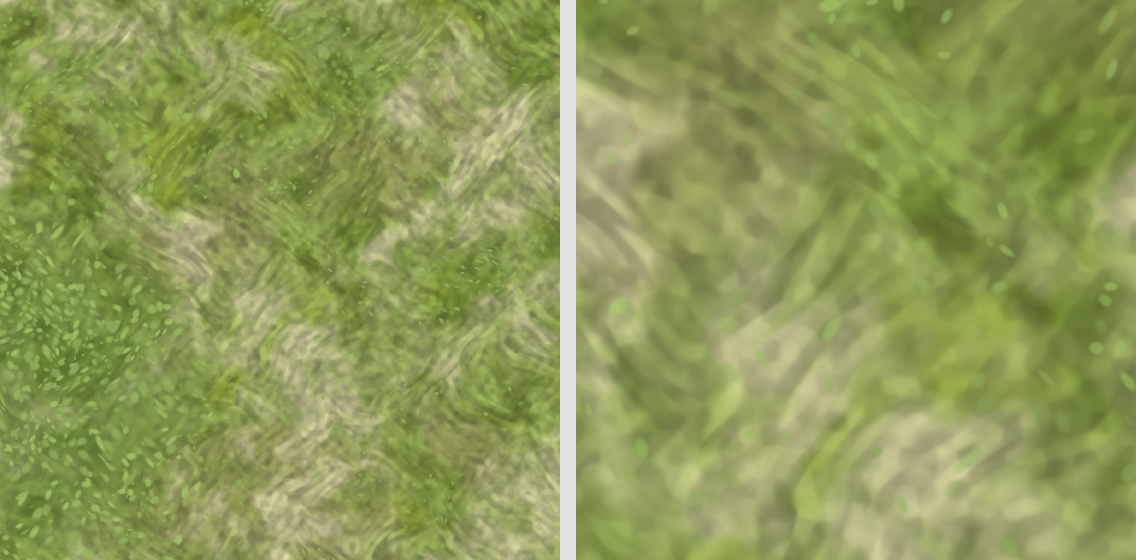
Left, the full canvas; right, a detail of the centre.
Give the GLSL for this texture, as a Shadertoy shader.

```glsl
// A rough meadow seen from above: soft green turf with dry straw patches,
// mossy and earthy stains, fine grass blades and clumps of small bright leaves.
// Everything is built from smooth cellular noise, layered over several scales.

const vec3 DARK_TURF = vec3(0.41, 0.49, 0.19);
const vec3 GREEN_TURF = vec3(0.53, 0.61, 0.30);
const vec3 DULL_GRASS = vec3(0.60, 0.635, 0.40);
const vec3 STRAW = vec3(0.73, 0.715, 0.55);
const vec3 EARTH = vec3(0.55, 0.55, 0.33);
const vec3 MOSS = vec3(0.52, 0.59, 0.17);
const vec3 LEAF = vec3(0.60, 0.72, 0.38);
const vec3 LEAF_SHADE = vec3(0.36, 0.48, 0.20);

const float PATCH_SCALE = 6.0;     // dry patches across the canvas
const float TUFT_SCALE = 17.0;     // light and dark tufts
const float CLOVER_SCALE = 42.0;   // large leaves
const float SPROUT_SCALE = 68.0;   // small leaves
const vec2 BLADE_SCALE = vec2(105.0, 34.0);
const float BLADE_CONTRAST = 0.30;
const float GRAIN_CONTRAST = 0.20;

vec3 hash3(vec2 cell) {
    vec3 h = fract(cell.xyx * vec3(0.1031, 0.1030, 0.0973));
    h += dot(h, h.yxz + 33.33);
    return fract((h.xxy + h.yzz) * h.zyx);
}

mat2 rotation(float angle) {
    float c = cos(angle), s = sin(angle);
    return mat2(c, s, -s, c);
}

// Cellular noise whose cell values melt into each other
float softCells(vec2 p) {
    vec2 cell = floor(p);
    float total = 0.0, weights = 0.0;
    for (int y = -1; y <= 1; y++)
    for (int x = -1; x <= 1; x++) {
        vec2 id = cell + vec2(x, y);
        vec3 h = hash3(id + 57.0);
        vec2 d = id + 0.15 + 0.7 * h.xy - p;
        float w = exp(-5.5 * dot(d, d));
        total += w * h.z;
        weights += w;
    }
    return total / weights;
}

float layeredCells(vec2 p) {
    float sum = 0.0, amplitude = 0.5;
    for (int i = 0; i < 4; i++) {
        sum += amplitude * softCells(p);
        p = rotation(0.9) * p * 2.1 + 13.7;
        amplitude *= 0.55;
    }
    return sum / 1.01;
}

// Scattered soft oval leaves: x = cover, y = brightness of the leaf
vec2 leaves(vec2 p, float density) {
    vec2 cell = floor(p), best = vec2(0.0);
    for (int y = -1; y <= 1; y++)
    for (int x = -1; x <= 1; x++) {
        vec2 id = cell + vec2(x, y);
        vec3 place = hash3(id + 211.0), shape = hash3(id + 389.0);
        vec2 d = rotation(6.283 * shape.x) * (id + place.xy - p);
        d.x *= 1.0 + 0.8 * shape.y;
        float size = mix(0.32, 0.58, shape.z);
        float present = smoothstep(-0.08, 0.08, density - place.z);
        float cover = present * (1.0 - smoothstep(0.4 * size, size, length(d)));
        if (cover > best.x) best = vec2(cover, shape.y);
    }
    return best;
}

void mainImage(out vec4 fragColor, in vec2 fragCoord) {
    vec2 p = fragCoord / iResolution.y;
    vec2 bend = 0.012 * sin(p.yx * 23.0 + 2.0 * sin(p * 11.0)) + 0.004 * sin(p.yx * 71.0);
    vec2 q = p + bend;

    // Broad regions: clover low on the left, earth along the bottom
    float clover = 1.0 - smoothstep(0.14, 0.36, length((q - vec2(0.08, 0.29)) * vec2(1.0, 0.85)));
    float bare = 1.0 - smoothstep(0.03, 0.22, length((q - vec2(0.47, 0.10)) * vec2(0.5, 1.2)));
    float dry = layeredCells(q * PATCH_SCALE + 3.0) - 0.13 * clover;
    float tuft = layeredCells(q * TUFT_SCALE + 41.0);
    float stain = softCells(q * 8.0 + 77.0);

    // Turf, stains and straw
    vec3 color = mix(DARK_TURF, GREEN_TURF, smoothstep(0.26, 0.62, tuft));
    color = mix(color, MOSS, 0.6 * smoothstep(0.66, 0.88, stain) * (1.0 - clover));
    color = mix(color, DULL_GRASS, 0.85 * smoothstep(0.43, 0.65, dry));
    color = mix(color, EARTH, 0.7 * max(bare, smoothstep(0.34, 0.14, stain)) * smoothstep(0.3, 0.6, dry + 0.1));
    float bleached = 0.6 * dry + 0.4 * tuft;
    color = mix(color, STRAW, 0.85 * smoothstep(0.54, 0.70, bleached));

    // Fine blades in two crossing directions, and a soft grain
    float bladesA = softCells(rotation(0.7) * q * BLADE_SCALE);
    float bladesB = softCells(rotation(-0.9) * q * BLADE_SCALE + 19.0);
    float blades = mix(bladesA, bladesB, smoothstep(0.35, 0.65, softCells(q * 9.0 + 7.0)));
    float grain = softCells(p * 95.0 + 5.0);
    color *= 1.0 + BLADE_CONTRAST * (blades - 0.5) + GRAIN_CONTRAST * (grain - 0.5);

    // Leaf clumps, with shade between the leaves
    float clump = smoothstep(0.50, 0.72, layeredCells(q * 5.0 + 120.0)) * smoothstep(0.62, 0.42, dry);
    color = mix(color, LEAF_SHADE, 0.42 * max(clover, 0.6 * clump));
    vec2 large = leaves(q * CLOVER_SCALE, 0.8 * clover + 0.25 * clump);
    vec2 small = leaves(q * SPROUT_SCALE + 31.0, 0.12 + 0.6 * clump + 0.15 * clover);
    color = mix(color, LEAF * mix(0.88, 1.06, small.y), 0.62 * small.x);
    color = mix(color, LEAF * mix(0.92, 1.10, large.y), 0.80 * large.x);

    fragColor = vec4(clamp(color, 0.0, 1.0), 1.0);
}
```
